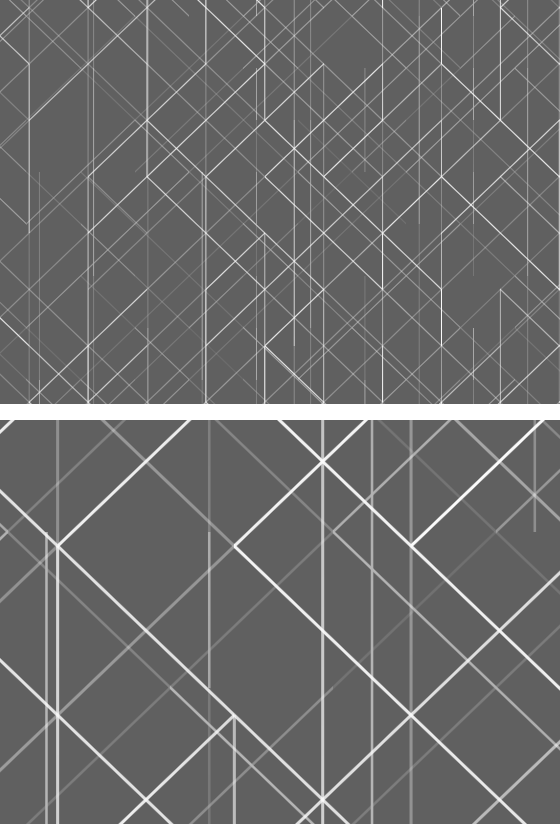
Top: the whole. Bottom: its middle third, enlarged.
Write a Shadertoy shader that draws this background.

```glsl
// Fine white lines on grey: two overlaid lattices of verticals and slanted strands.

// All lengths are fractions of the canvas height.
const vec3  GROUND = vec3(0.378);
const vec3  INK = vec3(0.98);
const float SLOPE = 0.957;                    // rise over run of the slanted lines
const float BOLD_SPACING = 0.1458;            // column distance of the strong lattice
const float FINE_SPACING = 0.1343;            // column distance of the faint lattice
const vec2  BOLD_NODE = vec2(0.0722, 0.7022);
const vec2  FINE_NODE = vec2(0.3340, 0.9600);
const float FINE_COLUMN = 0.0975;
const float BOLD_WIDTH = 0.0025;
const float FINE_WIDTH = 0.0021;
const float BOLD_STRENGTH = 1.0;
const float FINE_STRENGTH = 0.55;
const float MINOR_STRENGTH = 0.75;            // half-way lines against main lines
const float RUN_PRESENCE = 0.88;              // share of runs that are drawn
const float MINOR_COLUMNS = 0.10;             // share of half-way columns in use
const float BOLD_MINOR = 0.85;                // share of half-way slanted lines in use
const float FINE_MINOR = 0.50;
const vec2  EVEN_STEP = vec2(0.7549, 0.5698); // spreads values evenly over lines and runs

// Integer hash of three cell numbers to 0..1
float hash(int a, int b, int c) {
    uint h = uint(a) * 1597334677u ^ uint(b) * 3812015801u ^ uint(c) * 2798796415u;
    h = (h ^ (h >> 16)) * 2246822519u;
    h = (h ^ (h >> 13)) * 3266489917u;
    h ^= h >> 16;
    return float(h >> 8) / 16777216.0;
}

// Pixel coverage of a line, exact even when it is thinner than a pixel
float coverage(float dist, float width, float pixel) {
    return clamp((0.5 * (width + pixel) - dist) / pixel, 0.0, min(1.0, width / pixel));
}

// Parallel lines at whole values of 'across'; odd ones are minor.
// Each line is cut at whole values of 'along' into runs of varied brightness.
float strands(float across, float along, float gap, float width, float pixel,
              float minorShare, int seed) {
    int line = int(round(across));
    bool minor = (line & 1) == 1;
    float start = hash(0, 0, seed);
    if (minor && fract(start + 0.618 * float(line >> 1)) > minorShare) return 0.0;

    float runLength = 1.0 + floor(4.0 * hash(line, 1, seed));
    float shift = floor(runLength * hash(line, 2, seed));
    float position = (along + shift) / runLength;
    float run = floor(position);
    int key = line * 64 + int(run);
    if (hash(key, 3, seed) > RUN_PRESENCE) return 0.0;

    // Many dim runs, few bright ones; brightness drifts gently within a run
    float rank = fract(start + dot(EVEN_STEP, vec2(line, run)));
    float level = mix(0.25, 1.3, pow(rank, 1.3)) * (minor ? MINOR_STRENGTH : 1.0);
    float drift = mix(0.75, 1.15, hash(key, 5, seed));
    float tone = clamp(level * mix(1.0, drift, fract(position)), 0.0, 1.0);
    float dist = abs(across - float(line)) * gap;
    return tone * coverage(dist, width, pixel);
}

// Overlay light on light without exceeding full brightness
float over(float base, float added) {
    return 1.0 - (1.0 - base) * (1.0 - added);
}

// Verticals plus both slanted families of one lattice
float lattice(vec2 p, vec2 node, float column, float spacing, float width,
              float minorShare, float pixel, int seed) {
    float rise = spacing * SLOPE;
    float lean = inversesqrt(1.0 + SLOPE * SLOPE);
    vec2 cell = (p - node) / vec2(spacing, rise);

    float light = strands(2.0 * (p.x - column) / spacing, cell.y, 0.5 * spacing,
                          width, pixel, MINOR_COLUMNS, seed);
    for (int side = -1; side <= 1; side += 2) {
        float slanted = strands(cell.y + float(side) * cell.x, cell.x, rise * lean,
                                width, 1.2 * pixel, minorShare, seed + 10 + side);
        light = over(light, slanted);
    }
    return light;
}

void mainImage(out vec4 fragColor, in vec2 fragCoord) {
    float pixel = 1.0 / iResolution.y;
    vec2 p = fragCoord * pixel;

    float bold = BOLD_STRENGTH * lattice(p, BOLD_NODE, BOLD_NODE.x, BOLD_SPACING,
                                         BOLD_WIDTH, BOLD_MINOR, pixel, 17);
    float fine = FINE_STRENGTH * lattice(p, FINE_NODE, FINE_COLUMN, FINE_SPACING,
                                         FINE_WIDTH, FINE_MINOR, pixel, 53);

    fragColor = vec4(mix(GROUND, INK, over(bold, fine)), 1.0);
}
```
